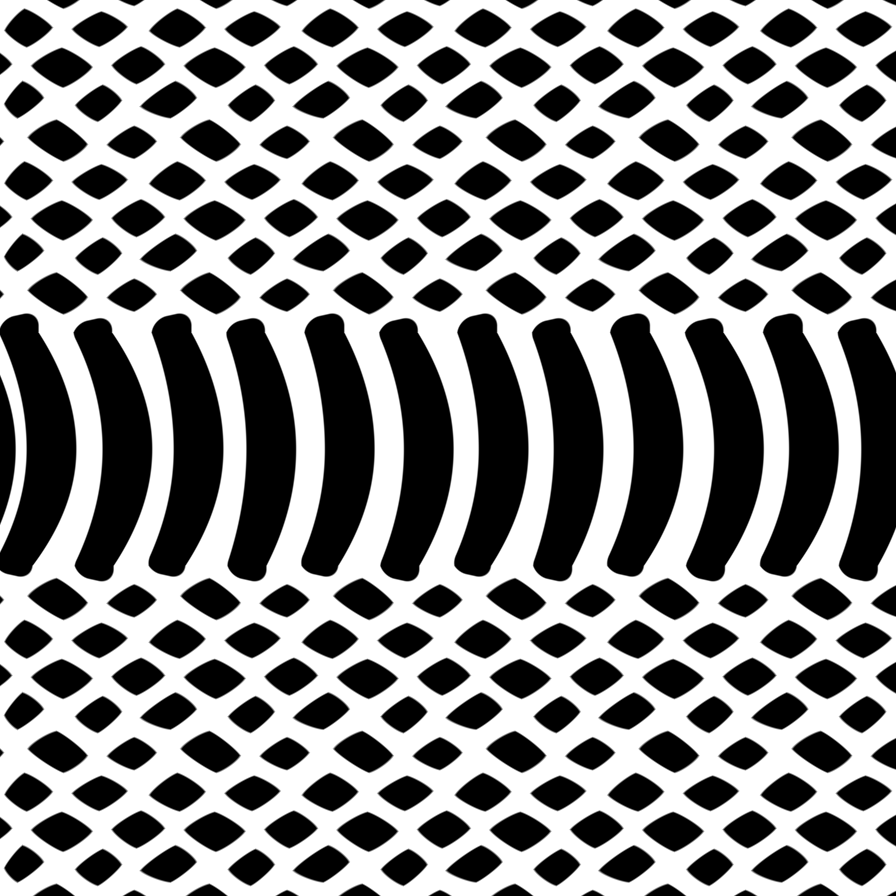
A Shadertoy shader for this pattern:

```glsl
const float GRID = 768.0;            // design units across the canvas
const float PERIOD = 131.0;          // repeat of the lattice, both ways
const float BULGE = 1.2;             // 1 = straight diamond sides, 2 = ellipse
const float SEAM = 4.0;              // left limit of the diamonds
const vec2 BAND = vec2(265.0, 505.0);

const float PITCH = 65.5;            // spacing of the bars
const float BAR_HALF_WIDTH = 21.3;
const float BAR_TAPER = 4.2;
const float BAR_HALF_HEIGHT = 111.5;
const float BAR_ROUND = 13.0;
const float BEND_Y = 385.0;
const float BEND_REACH = 100.0;
const float CAP_SLANT = 0.22;
const float SEAM_SHIFT = 15.0;       // the bar cut by the left edge sits closer

const vec3 PAPER = vec3(1.0);
const vec3 INK = vec3(0.0);
const float TAU = 6.2831853;

// One lattice tile: eight hand-cut diamonds
const int DIAMONDS = 8;
const vec2 CENTRE[DIAMONDS] = vec2[DIAMONDS](
    vec2(22.0, 25.0), vec2(86.0, 24.0),
    vec2(53.5, 57.0), vec2(119.0, 55.5),
    vec2(17.0, 87.0), vec2(86.0, 88.0),
    vec2(51.5, 121.0), vec2(115.0, 122.5));

// Reach to the left, right, upper and lower tips
const vec4 REACH[DIAMONDS] = vec4[DIAMONDS](
    vec4(25.0, 23.0, 17.5, 15.5), vec4(24.0, 23.0, 14.0, 16.0),
    vec4(26.5, 25.5, 16.0, 18.0), vec4(23.0, 22.0, 15.5, 16.5),
    vec4(27.0, 20.0, 17.0, 14.0), vec4(21.0, 18.0, 15.0, 16.0),
    vec4(27.0, 23.0, 18.0, 17.0), vec4(23.0, 19.0, 14.5, 13.5));

// Lean of the vertical axis, tilt of the horizontal axis
const vec2 SHEAR[DIAMONDS] = vec2[DIAMONDS](
    vec2(0.06, -0.06), vec2(-0.06, -0.04),
    vec2(0.03, 0.02), vec2(-0.12, -0.02),
    vec2(-0.13, -0.15), vec2(-0.13, -0.10),
    vec2(0.16, 0.11), vec2(0.0, -0.07));

float diamond(vec2 q, vec4 reach) {
    vec2 r = vec2(q.x < 0.0 ? reach.x : reach.y, q.y < 0.0 ? reach.z : reach.w);
    vec2 a = pow(abs(q) / r + 1e-5, vec2(BULGE));
    return (pow(a.x + a.y, 1.0 / BULGE) - 1.0) / length(1.0 / r);
}

float lattice(vec2 p) {
    float d = GRID;
    for (int k = 0; k < DIAMONDS; k++) {
        vec2 q = mod(p - CENTRE[k] + 0.5 * PERIOD, PERIOD) - 0.5 * PERIOD;
        vec2 centre = p - q;
        if (centre.y > BAND.x && centre.y < BAND.y) continue;
        vec4 reach = REACH[k];
        if (centre.x > SEAM) reach.x = min(reach.x, centre.x - SEAM);
        d = min(d, diamond(q - SHEAR[k] * q.yx, reach));
    }
    return d;
}

float bar(vec2 p, float i) {
    float odd = mod(i, 2.0);

    // Ends keep an even pitch while the middles drift
    float middle = 41.8 + 65.2 * i + 3.0 * cos(TAU * (i - 10.0) / 12.0)
                 + 2.3 * cos(TAU * (i - 5.0) / 4.2);
    float top = 16.0 - 2.5 * odd + PITCH * i;
    float bottom = 10.8 + 4.0 * odd + PITCH * i;

    float t = (p.y - BEND_Y) / BEND_REACH;
    float bend = min(t * t, 1.0);
    float axis = mix(middle, t < 0.0 ? top : bottom, bend);
    if (i < 0.0) axis += SEAM_SHIFT;

    // Rounded box along the bent axis, its caps lower on the left
    vec2 q = vec2(p.x - axis, p.y - mix(381.5, 385.5, odd));
    vec2 size = vec2(BAR_HALF_WIDTH - BAR_TAPER * bend,
                     BAR_HALF_HEIGHT + CAP_SLANT * clamp(q.x, -20.0, 20.0));
    vec2 e = abs(q) - size + BAR_ROUND;
    return length(max(e, 0.0)) + min(max(e.x, e.y), 0.0) - BAR_ROUND;
}

void mainImage(out vec4 fragColor, in vec2 fragCoord) {
    // Design space, y running down
    vec2 p = fragCoord / iResolution.y * GRID;
    p.y = GRID - p.y;

    float d = lattice(p);
    for (int i = -1; i < 12; i++) d = min(d, bar(p, float(i)));

    float soft = GRID / iResolution.y;
    fragColor = vec4(mix(INK, PAPER, smoothstep(-soft, soft, d)), 1.0);
}
```
